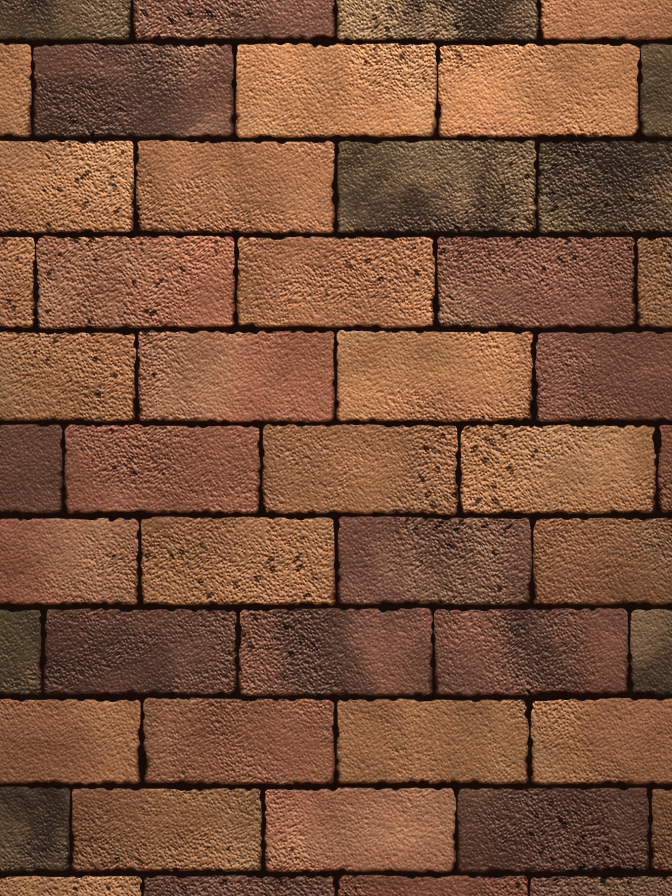
Reproduce this texture procedurally as a WebGL 1 fragment shader.

```glsl
precision highp float;
uniform vec2 u_resolution;

// Layout, in canvas widths unless noted; rows are in canvas heights
const float ASPECT = 1.3333;
const float ROW_START = 0.0247;
const float ROW_STEP = 0.0974;
const float ROW_GROWTH = 0.00064;
const float BRICK_LOW = 0.287;
const float BRICK_HIGH = 0.303;
const float ROW_SHIFT = 0.036;
const vec2 HALF_GAP = vec2(0.0013, 0.0023);
const float CORNER = 0.008;
const float BEVEL = 0.006;
const float RELIEF = 1.75;
const float RELIEF_STEP = 0.0022;

// Fired clay colours
const vec3 ORANGE = vec3(0.63, 0.43, 0.285);
const vec3 CLAY = vec3(0.54, 0.335, 0.25);
const vec3 PLUM = vec3(0.40, 0.265, 0.215);
const vec3 OLIVE = vec3(0.43, 0.35, 0.25);
const vec3 TAN = vec3(0.61, 0.46, 0.33);
const vec3 SOOT = vec3(0.19, 0.145, 0.125);
const vec3 GLINT = vec3(0.80, 0.66, 0.56);
const vec3 SHADOW_TINT = vec3(1.0, 0.88, 0.78);
const vec3 JOINT = vec3(0.09, 0.045, 0.028);

vec2 hash2(vec2 p) {
  vec2 k = vec2(dot(p, vec2(127.1, 311.7)), dot(p, vec2(269.5, 183.3)));
  return fract(sin(k) * 43758.55);
}

// Layered, rotated and warped sines, roughly -1 to 1
float waves(vec2 p) {
  float sum = 0.0;
  float amp = 0.55;
  for (int i = 0; i < 5; i++) {
    p = mat2(0.8, 0.6, -0.6, 0.8) * p * 1.85 + 1.7;
    p += 0.7 * sin(p.yx * 0.8);
    sum += amp * sin(p.x) * sin(p.y);
    amp *= 0.6;
  }
  return sum;
}

// Cellular noise: distance to the nearest scattered point
float cells(vec2 p) {
  vec2 cell = floor(p);
  float nearest = 2.0;
  for (int j = -1; j <= 1; j++) {
    for (int i = -1; i <= 1; i++) {
      vec2 c = cell + vec2(float(i), float(j));
      nearest = min(nearest, distance(p, c + hash2(c)));
    }
  }
  return nearest;
}

// Gentle swells with isolated dimples
float surfaceHeight(vec2 p) {
  vec2 warped = p + 0.003 * sin(p.yx * 95.0);
  return 0.14 * waves(p * 15.0)
       + 0.26 * smoothstep(0.03, 0.38, cells(warped * 62.0))
       + 0.30 * smoothstep(0.0, 0.55, cells(warped.yx * 175.0));
}

float roundedBox(vec2 q, vec2 halfSize, float radius) {
  vec2 d = abs(q) - halfSize + radius;
  return length(max(d, 0.0)) + min(max(d.x, d.y), 0.0) - radius;
}

vec3 brickColour(vec2 p, vec2 id) {
  vec2 pick = hash2(id + 13.0);
  float tone = pick.x;
  vec3 base = mix(ORANGE, CLAY, smoothstep(0.18, 0.38, tone));
  base = mix(base, PLUM, smoothstep(0.46, 0.64, tone));
  base = mix(base, OLIVE, step(0.82, tone));
  // Kiln flashing: pale, red and sooty clouds
  float cloud = waves(p * 4.0 + id * 3.7);
  base = mix(base, TAN, 0.5 * smoothstep(0.0, 0.75, cloud));
  base = mix(base, CLAY, 0.45 * smoothstep(0.0, 0.8, -cloud));
  float smoke = 0.8 * smoothstep(0.5, 0.85, tone);
  base = mix(base, SOOT, smoke * smoothstep(-0.2, 0.75, waves(p * 6.0 + id * 5.1)));
  return base * (0.86 + 0.28 * pick.y);
}

void main() {
  vec2 uv = gl_FragCoord.xy / u_resolution;
  vec2 p = uv * vec2(1.0, ASPECT);

  // Running bond, with courses growing slightly upward
  float rise = ROW_STEP * ROW_STEP + 4.0 * ROW_GROWTH * (uv.y - ROW_START);
  float course = (sqrt(rise) - ROW_STEP) / (2.0 * ROW_GROWTH);
  float row = floor(course);
  float width = mix(BRICK_LOW, BRICK_HIGH, clamp(row / 9.0, 0.0, 1.0));
  float height = (ROW_STEP + ROW_GROWTH * (2.0 * row + 1.0)) * ASPECT;
  float shift = ROW_SHIFT * max(cos(1.5708 * row), 0.0) * step(row, 6.0);
  float along = (uv.x - 0.5 - shift) / width + 0.5 * (1.0 - mod(row, 2.0));
  vec2 id = vec2(floor(along), row);
  vec2 size = vec2(width, height);
  vec2 q = (fract(vec2(along, course)) - 0.5) * size;

  // Uneven outline with crumbled and chipped edges
  vec2 vary = hash2(id + 41.0);
  q.y += q.x * 0.014 * (vary.x - 0.5);
  vec2 halfSize = 0.5 * size - HALF_GAP - vec2(0.0012, 0.0016) * vary;
  float d = roundedBox(q, halfSize, CORNER) + 0.0022 * waves(p * 20.0 + id);
  d += 0.0028 * (1.0 - smoothstep(0.1, 0.45, cells(p * 48.0)));
  d += 0.004 * smoothstep(0.4, 0.85, waves(p * 11.0 + 4.0));
  float soft = 0.0004 + 0.6 / u_resolution.x;
  float face = 1.0 - smoothstep(-soft, soft, d);

  // Grain and rim lit from above, rougher in some places
  float rough = waves(p * 5.0 + 9.0);
  float slope = surfaceHeight(p) - surfaceHeight(p + vec2(0.0006, RELIEF_STEP));
  float rim = smoothstep(-BEVEL, 0.0, d);
  float facing = q.y / halfSize.y;
  float coarse = mix(0.55, 1.35, smoothstep(-0.4, 0.5, rough));
  float grain = clamp(RELIEF * coarse * slope, -0.5, 0.45);
  float shade = (1.0 + grain) * (1.0 + rim * (0.38 * facing - 0.2));
  shade *= 1.0 + 0.14 * waves(p * 11.0 + id);

  // Sparse pits of uneven size
  float pitSize = 0.06 + 0.12 * smoothstep(0.0, 0.6, rough);
  float pit = 1.0 - smoothstep(0.5, 1.0, cells(p * 27.0 + 0.15 * sin(p.yx * 120.0)) / pitSize);
  shade *= 1.0 - 0.55 * pit * smoothstep(-0.05, 0.3, rough);

  float side = 2.0 * uv.x - 1.0;
  float lamp = mix(0.92, 1.16, uv.y) * (1.0 - 0.18 * side * side);
  vec3 surface = brickColour(p, id) * shade;
  surface *= mix(SHADOW_TINT, vec3(1.0), smoothstep(0.55, 1.0, shade));
  surface = mix(surface, GLINT, 1.1 * max(grain - 0.08, 0.0) * (1.0 - rim));
  gl_FragColor = vec4(mix(JOINT, surface * lamp, face), 1.0);
}
```
